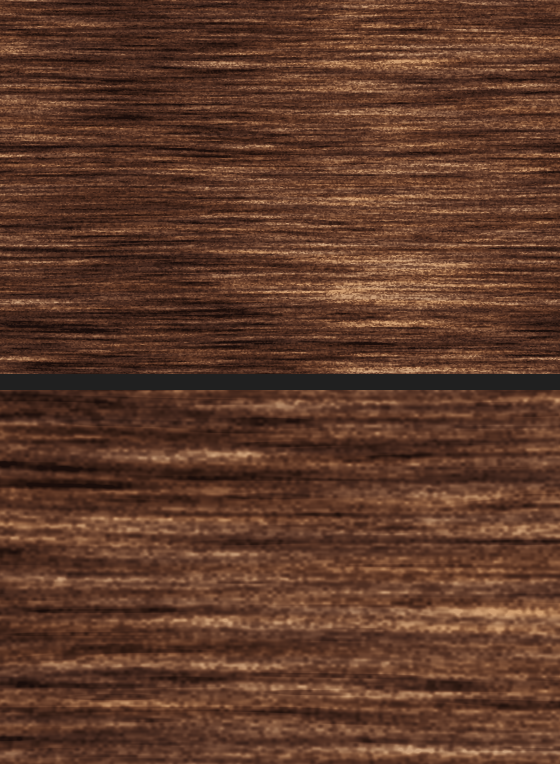
Top, the full canvas; bottom, a detail of the centre.
A Shadertoy shader for this texture:

```glsl
// Draws a seamless board of dark brown wood with fine horizontal grain.

const float TAU = 6.28319;

// Wood tones from deepest pore to brightest sheen.
const vec3 TONES[8] = vec3[8](
    vec3(0.10, 0.05, 0.04), vec3(0.18, 0.10, 0.07),
    vec3(0.26, 0.15, 0.11), vec3(0.34, 0.20, 0.14),
    vec3(0.43, 0.27, 0.19), vec3(0.54, 0.36, 0.25),
    vec3(0.67, 0.49, 0.35), vec3(0.80, 0.62, 0.46));

// Random value from -1 to 1 for a whole-numbered cell.
float hash(float x, float y, uint seed) {
    uint h = uint(x) * 73129u ^ uint(y) * 95121u ^ seed * 33377u;
    h ^= h >> 15;
    h *= 739391u;
    h ^= h >> 13;
    h *= 668273u;
    h ^= h >> 16;
    return float(h & 65535u) / 32767.5 - 1.0;
}

// One row of wrapping noise, shifted so that cells never line up in columns.
float strand(float x, float row, float cells, uint seed) {
    float s = x * cells + (hash(row, 7.0, seed + 50u) + 1.0) * cells;
    float i = floor(s);
    float a = hash(mod(i, cells), row, seed);
    float b = hash(mod(i + 1.0, cells), row, seed);
    return mix(a, b, smoothstep(0.0, 1.0, s - i));
}

// Wrapping noise made of stacked strands; cells counts columns and rows.
float grain(vec2 uv, vec2 cells, uint seed) {
    float y = uv.y * cells.y;
    float i = floor(y);
    float a = strand(uv.x, mod(i, cells.y), cells.x, seed);
    float b = strand(uv.x, mod(i + 1.0, cells.y), cells.x, seed);
    return mix(a, b, smoothstep(0.0, 1.0, y - i));
}

// Soft wrapping bump of height 1.
float bump(float x, float center, float sharpness) {
    return exp(sharpness * (cos(TAU * (x - center)) - 1.0));
}

// Broad light and shade over the board.
float sheen(vec2 uv) {
    float light = 0.45 * cos(TAU * (uv.x - 0.73));
    light += 0.9 * bump(uv.x, 0.68, 2.0) * bump(uv.y, 0.70, 90.0);
    light += 0.5 * bump(uv.x, 0.68, 2.0) * bump(uv.y, 0.23, 40.0);
    light += 0.6 * bump(uv.x, 0.03, 7.0) * bump(uv.y, 0.19, 50.0);
    light -= 0.7 * bump(uv.y, 0.09, 60.0);
    return light;
}

// Long fibres, from wide bands down to hair lines.
float fibres(vec2 uv) {
    float f = 0.42 * grain(uv, vec2(3.0, 13.0), 1u);
    f += 0.50 * grain(uv, vec2(3.0, 42.0), 2u);
    f += 0.75 * grain(uv, vec2(5.0, 96.0), 3u);
    f += 0.95 * grain(uv, vec2(8.0, 165.0), 4u);
    f += 0.75 * grain(uv, vec2(16.0, 255.0), 7u);
    return f;
}

// Thin dark dashes gathered in a few bands.
float pores(vec2 uv) {
    float dash = grain(uv, vec2(18.0, 190.0), 5u);
    float region = grain(uv, vec2(3.0, 18.0), 6u);
    return smoothstep(0.25, 0.75, dash + 0.45 * region);
}

// Smooth lookup along the row of tones.
vec3 woodTone(float t) {
    t = clamp(t, 0.0, 6.999);
    int i = int(t);
    return mix(TONES[i], TONES[i + 1], fract(t));
}

void mainImage(out vec4 fragColor, in vec2 fragCoord) {
    vec2 uv = fragCoord / iResolution.xy;

    // Let the fibres drift very slightly up and down.
    vec2 bent = uv;
    bent.y += 0.0025 * sin(TAU * (uv.x + uv.y));
    bent.y += 0.0012 * sin(TAU * (2.0 * uv.x - 3.0 * uv.y));
    bent.y = fract(bent.y);

    float shade = sheen(uv) + fibres(bent);

    // Short flecks stand out more where the wood is lit.
    float fleck = grain(bent, vec2(130.0, 290.0), 8u);
    float speck = grain(bent, vec2(370.0, 315.0), 9u);
    float lit = smoothstep(-1.5, 1.5, shade);
    shade += (0.55 * fleck + 0.65 * speck) * mix(0.7, 1.3, lit);
    shade += 0.08 - 0.8 * pores(bent);

    // Faint reddish and golden shifts between fibres.
    vec3 color = woodTone(3.2 + 1.45 * shade);
    float warmth = grain(bent, vec2(8.0, 130.0), 10u);
    color *= 1.0 + warmth * vec3(0.03, 0.0, -0.06);

    fragColor = vec4(color, 1.0);
}
```
